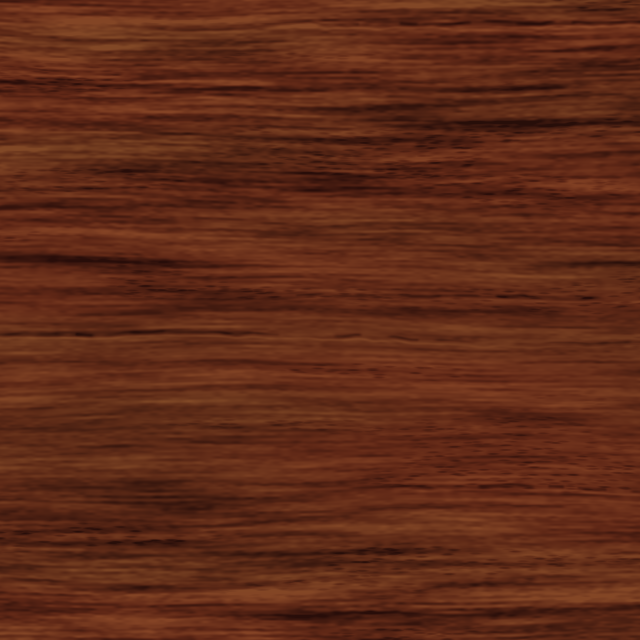
Give the GLSL for this texture, as a three.js fragment shader.

```glsl
// Dark red-brown wood with horizontal grain. Staggered strands of stretched
// noise build the fibres, layered sines bend them, and tapering veins and
// cellular pores add the dark marks. One tone value drives the colour ramp.

varying vec2 vUv;

const vec3 DARK_WOOD = vec3(0.21, 0.08, 0.05);
const vec3 BASE_WOOD = vec3(0.37, 0.16, 0.088);
const vec3 LIGHT_WOOD = vec3(0.47, 0.24, 0.13);
const vec3 RED_TINT = vec3(1.02, 0.96, 0.98);
const vec3 OLIVE_TINT = vec3(0.99, 1.05, 1.02);

// Fibre scales: strands along x, strands along y.
const vec2 BROAD = vec2(1.4, 13.0);
const vec2 MEDIUM = vec2(2.6, 41.0);
const vec2 FINE = vec2(5.0, 103.0);
const vec2 HAIR = vec2(11.0, 225.0);
const vec2 SPECKLE = vec2(75.0, 260.0);

const float TONE_BIAS = 0.22;
const float VEIN_COUNT = 18.0;
const float VEIN_DEPTH = 1.9;
const vec2 PORE_CELLS = vec2(62.0, 250.0);
const float PORE_DEPTH = 1.3;

float hash(vec2 p) {
  return fract(sin(dot(p, vec2(127.1, 311.7))) * 43758.55);
}

// Smooth random values along one strand, shifted so strands do not align.
float strand(float x, float row) {
  x += 37.0 * hash(vec2(row, 4.7));
  float cell = floor(x);
  float t = smoothstep(0.0, 1.0, x - cell);
  return mix(hash(vec2(cell, row)), hash(vec2(cell + 1.0, row)), t);
}

// Strands blended across the grain, centred on zero.
float fibre(vec2 p) {
  float row = floor(p.y);
  float t = smoothstep(0.0, 1.0, p.y - row);
  return mix(strand(p.x, row), strand(p.x, row + 1.0), t) - 0.5;
}

// Layered sines that bend the grain gently.
float bend(vec2 p) {
  return 0.0045 * sin(4.1 * p.x + 7.0 * p.y)
       + 0.0020 * sin(9.3 * p.x - 15.0 * p.y + 1.3)
       + 0.0007 * sin(23.0 * p.x + 31.0 * p.y + 2.1);
}

// Long dark veins: sharp on one side, fading on the other.
// Some are broken into ragged dashes with a pale rim.
float veins(vec2 p) {
  float tone = 0.0;
  for (float i = 0.0; i < VEIN_COUNT; i++) {
    float seed = hash(vec2(i, 8.3));
    float ragged = step(0.55, hash(vec2(i, 2.9)));
    float y = (i + 0.15 + 0.7 * seed) / VEIN_COUNT;
    y += 0.005 * sin(p.x * (3.0 + 3.0 * seed) + 40.0 * seed);
    y += 0.0010 * sin(p.x * 17.0 + 70.0 * seed);
    y += ragged * 0.004 * (strand(p.x * 36.0, i + 50.0) - 0.5);

    float presence = smoothstep(0.28, 0.8, strand(p.x * 2.1, i + 90.0));
    float dashes = smoothstep(0.25, 0.65, strand(p.x * 45.0, i + 130.0));
    float strength = presence * mix(1.0, 0.2 + 0.8 * dashes, ragged);
    float width = mix(0.0029, 0.0018, ragged) * (0.5 + presence);
    float d = (p.y - y) / width;
    float side = d > 0.0 ? 1.0 : mix(0.5, 0.85, ragged);
    tone -= strength * exp(-d * d * side * side);

    float rim = (p.y - y + 0.006) / 0.0022;
    tone += 0.5 * ragged * presence * exp(-rim * rim);
  }
  return tone;
}

// Short horizontal pores, the nearest over a stretched cellular grid.
float pores(vec2 p) {
  vec2 q = p * PORE_CELLS;
  vec2 home = floor(q);
  float mark = 0.0;
  for (float j = -1.0; j <= 1.0; j++) {
    for (float i = -1.0; i <= 1.0; i++) {
      vec2 cell = home + vec2(i, j);
      vec2 centre = cell + vec2(hash(cell), hash(cell + 19.7));
      float kept = smoothstep(0.5, 1.0, hash(cell + 53.1));
      float d = length((q - centre) * vec2(1.1, 1.5));
      mark = max(mark, kept * (1.0 - smoothstep(0.2, 0.95, d)));
    }
  }
  return mark;
}

void main() {
  vec2 p = vUv;
  p.y += bend(vUv);

  // The grain is calmer through the middle of the board.
  float contrast = mix(0.78, 1.15, smoothstep(0.08, 0.42, abs(vUv.y - 0.4)));

  float grain = 1.0 * fibre(p * BROAD) + 1.45 * fibre(p * MEDIUM + 11.0)
              + 2.1 * fibre(p * FINE + 23.0) + 2.3 * fibre(p * HAIR + 41.0)
              + 1.15 * fibre(p * SPECKLE + 67.0);
  float poreBand = smoothstep(0.05, 0.32, fibre(p * vec2(2.6, 24.0) + 83.0));
  float tone = TONE_BIAS + contrast * grain + VEIN_DEPTH * veins(p)
             - PORE_DEPTH * poreBand * pores(p);

  // Zero is the base colour; negative tones darken, positive ones lighten.
  vec3 colour = mix(BASE_WOOD, DARK_WOOD, clamp(-tone / 2.0, 0.0, 1.35));
  colour = mix(colour, LIGHT_WOOD, clamp(tone / 1.65, 0.0, 1.4));
  float hue = fibre(p * vec2(1.8, 17.0) + 101.0) + 0.5;
  colour *= mix(RED_TINT, OLIVE_TINT, smoothstep(0.1, 0.9, hue));
  gl_FragColor = vec4(colour, 1.0);
}
```
